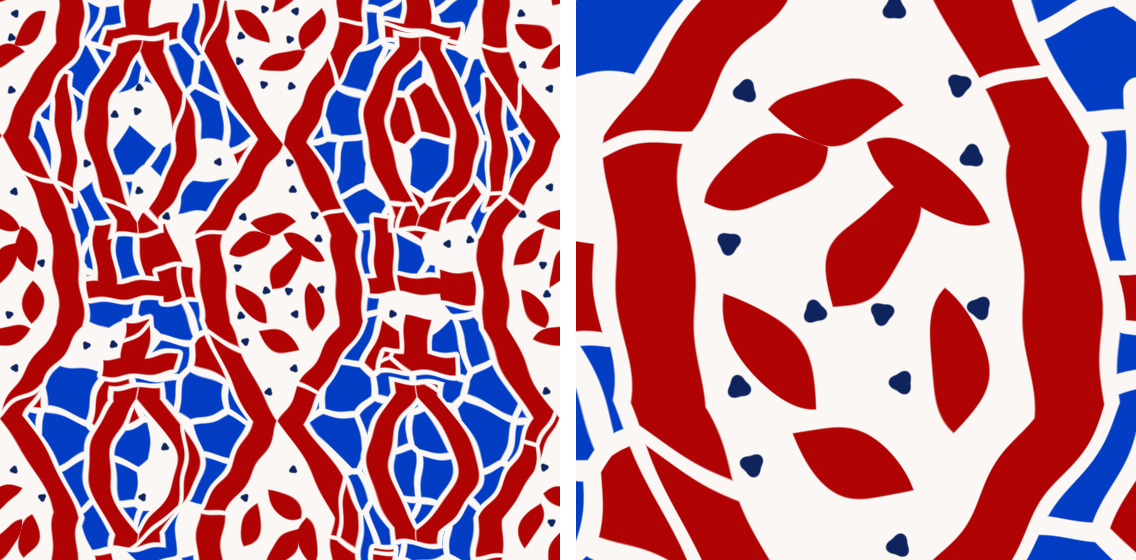
Left: the whole. Right: its middle third, enlarged.
Give the GLSL for this pattern, as a Shadertoy shader.

```glsl
// Cut-paper ogee lattice: red ribbons and leaves, blue cellular scraps and navy dots on warm white.

const vec3 PAPER = vec3(0.98, 0.97, 0.96);
const vec3 RED = vec3(0.69, 0.01, 0.01);
const vec3 BLUE = vec3(0.01, 0.24, 0.77);
const vec3 NAVY = vec3(0.06, 0.14, 0.36);
const float TAU = 6.28318;

vec2 hash2(vec2 c) {
    return fract(sin(vec2(dot(c, vec2(127.1, 311.7)), dot(c, vec2(269.5, 183.3)))) * 43758.5);
}

// Layered sines give the hand-cut irregularity.
vec2 wobble(vec2 p) {
    return p + 0.006 * sin(p.yx * vec2(23.0, 19.0) + vec2(1.0, 4.0))
             + 0.0028 * sin(p.yx * vec2(71.0, 83.0) + p * 31.0);
}

float box(vec2 p, vec2 halfSize) {
    vec2 d = abs(p) - halfSize;
    return length(max(d, 0.0)) + min(max(d.x, d.y), 0.0);
}

// Mirrored pair of vertical ribbons at +-offset from the axis.
float ribbons(float x, float offset, float halfWidth) {
    return (abs(abs(x) - offset) - halfWidth) * 0.87;
}

float leaf(vec2 p, float len, float wid) {
    float r = (len * len + wid * wid) / (2.0 * wid);
    return length(vec2(abs(p.x) + r - wid, p.y)) - r;
}

vec2 turn(vec2 p, float angle) {
    vec2 axis = vec2(cos(angle), sin(angle));
    return vec2(dot(p, axis), dot(p, vec2(-axis.y, axis.x)));
}

// Cellular noise: x = distance to the cell border, y = random value of the cell.
vec2 cells(vec2 p, float scale) {
    vec2 base = floor(p * scale), f = fract(p * scale);
    vec2 nearest = vec2(0.0), id = base;
    float best = 9.0, border = 9.0;
    for (int j = -1; j <= 1; j++) for (int i = -1; i <= 1; i++) {
        vec2 g = vec2(i, j);
        vec2 r = g + 0.12 + 0.76 * hash2(base + g) - f;
        if (dot(r, r) < best) { best = dot(r, r); nearest = r; id = base + g; }
    }
    for (int j = -2; j <= 2; j++) for (int i = -2; i <= 2; i++) {
        vec2 g = vec2(i, j);
        vec2 r = g + 0.12 + 0.76 * hash2(base + g) - f;
        vec2 d = r - nearest;
        if (dot(d, d) > 0.0001) border = min(border, dot(0.5 * (r + nearest), normalize(d)));
    }
    return vec2(border / scale, hash2(id + 7.0).x);
}

// Ring of tangential leaves around one slanted bar.
float leafRing(vec2 p, vec2 tile) {
    float d = leaf(turn(p - vec2(0.012, 0.025), -0.65), 0.05, 0.018);
    for (int k = 0; k < 6; k++) {
        vec2 rnd = hash2(tile * 6.0 + float(k));
        float angle = (float(k) + 0.5 + 0.3 * (rnd.x - 0.5)) * TAU / 6.0;
        vec2 center = vec2(0.06, 0.105) * vec2(cos(angle), sin(angle));
        d = min(d, leaf(turn(p - center, angle + rnd.y - 0.5), 0.041, 0.018));
    }
    return d;
}

// Upright and inverted T pieces between the medallions.
float tees(vec2 p) {
    float upper = min(box(p - vec2(-0.06, 0.08), vec2(0.016, 0.06)),
                      box(p - vec2(-0.02, 0.022), vec2(0.075, 0.014)));
    float lower = min(box(p - vec2(-0.01, -0.075), vec2(0.022, 0.04)),
                      box(p - vec2(0.0, -0.115), vec2(0.065, 0.015)));
    return min(min(upper, lower), box(p - vec2(0.065, 0.025), vec2(0.03, 0.028)));
}

// Signed distances: x = red pieces, y = blue pieces.
vec2 scene(vec2 p) {
    vec2 q = wobble(p);

    // Main ogee lattice
    vec2 tile = floor(q * 2.0 + 0.5);
    vec2 a = q - tile * 0.5;
    float reach = mix(0.12, 0.023, clamp((abs(a.y) - 0.08) / 0.17, 0.0, 1.0));
    float lattice = ribbons(a.x, reach, 0.022);

    // Medallions on the half-step columns, with tees between them
    float rowPeriod = 0.59, rowY = q.y - 0.465;
    vec2 b = vec2(fract(q.x * 2.0) * 0.5 - 0.25, mod(rowY, rowPeriod) - 0.5 * rowPeriod);
    float tall = rowY < 0.0 ? 0.12 : 0.15;
    float bulge = 0.02 + 0.06 * cos(0.25 * TAU * min(abs(b.y) / tall, 1.0));
    float medallion = max(ribbons(b.x, bulge, 0.019), abs(b.y) - tall - 0.02);
    vec2 t = vec2(b.x, mod(rowY + 0.5 * rowPeriod, rowPeriod) - 0.5 * rowPeriod);
    float extras = min(medallion, max(tees(t), 0.01 - medallion));
    extras = min(extras, box(vec2(abs(q.x - 0.5) - 0.385, q.y - 0.75), vec2(0.014, 0.115)));

    // Trim pieces apart, then slice them with a few coarse cuts
    float red = min(lattice, max(extras, 0.01 - lattice));
    red = max(red, 0.004 - cells(q + 0.37, 3.0).x);

    if (abs(a.x) < reach) return vec2(min(red, max(leafRing(a, tile), 0.01 - lattice)), 1.0);

    // Scraps fill the remaining ground; some cells stay empty
    vec2 cell = cells(q, 12.0);
    float scrap = max(0.009 - red, 0.006 - cell.x);
    if (cell.y < 0.72) return vec2(red, scrap);
    if (cell.y < 0.83) return vec2(min(red, scrap), 1.0);
    return vec2(red, cell.x + 0.006);
}

void mainImage(out vec4 fragColor, in vec2 fragCoord) {
    vec2 p = fragCoord / iResolution.xy;
    float soft = 1.1 / min(iResolution.x, iResolution.y);
    vec2 d = scene(p);

    // Dots appear only where there is clear paper
    float dotScale = 22.0;
    vec2 slot = floor(p * dotScale), rnd = hash2(slot + 31.0);
    vec2 center = (slot + 0.32 + 0.36 * rnd) / dotScale, r = p - center, room = scene(center);
    float radius = 0.0065 + 0.001 * sin(3.0 * atan(r.y, r.x + 0.00001) + TAU * rnd.x);
    float present = step(0.008, min(room.x, room.y)) * step(0.25, rnd.y);

    vec3 color = mix(PAPER, NAVY, present * smoothstep(soft, -soft, length(r) - radius));
    color = mix(color, BLUE, smoothstep(soft, -soft, d.y));
    color = mix(color, RED, smoothstep(soft, -soft, d.x));
    fragColor = vec4(color, 1.0);
}
```
